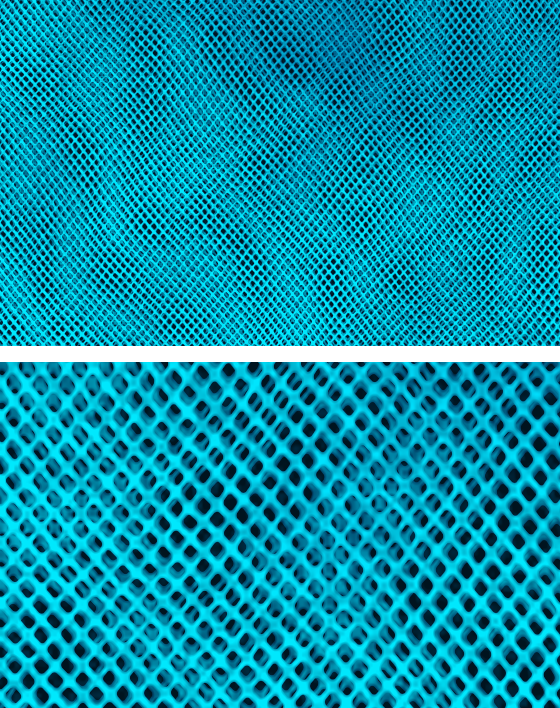
Top: the whole. Bottom: its middle third, enlarged.
This texture is drawn by a WebGL 1 fragment shader. Its source:

```glsl
precision highp float;
// Two overlapping layers of cyan diamond netting with drifting moire patches.

uniform vec2 u_resolution;

#define REPEATS vec2(62.0, 32.0)     // steep diamonds across and down
#define BACK_SCALE vec2(1.10, 1.065) // finer rear net, sets the moire period
#define FRONT_HOLE 0.335             // half size of a hole, in strand spacings
#define BACK_HOLE 0.335
#define ROUNDING 0.2
#define LEAN 0.05                    // falling strands thicker than rising ones
#define FRONT_WARP 1.2               // drift of the nets, in diamonds
#define BACK_WARP 0.9
#define GRAIN 0.4
#define DEEP vec3(0.0, 0.08, 0.12)
#define DARK vec3(0.0, 0.27, 0.41)
#define LIGHT vec3(0.0, 0.85, 0.94)

float hash(vec2 p) {
  return fract(sin(dot(p, vec2(127.1, 311.7))) * 43758.5453);
}

float noise(vec2 p) {
  vec2 i = floor(p), f = fract(p);
  f = f * f * (3.0 - 2.0 * f);
  return mix(mix(hash(i), hash(i + vec2(1.0, 0.0)), f.x),
             mix(hash(i + vec2(0.0, 1.0)), hash(i + 1.0), f.x), f.y);
}

// Smooth cloth displacement, centred on zero
vec2 drift(vec2 p) {
  return vec2(noise(p), noise(p + 37.2)) - 0.5;
}

// Signed distance to the rounded hole: negative inside, positive on strands
float netDistance(vec2 cell, float hole, float lean) {
  vec2 strands = vec2(cell.x + cell.y, cell.x - cell.y);
  vec2 q = abs(fract(strands) - 0.5) - (hole - ROUNDING) + vec2(lean, -lean);
  return length(max(q, 0.0)) + min(max(q.x, q.y), 0.0) - ROUNDING;
}

// Dark teal to bright cyan
vec3 ramp(float tone) {
  vec3 shade = mix(DEEP, DARK, clamp(tone * 5.0, 0.0, 1.0));
  return mix(shade, LIGHT, clamp((tone - 0.2) / 0.8, 0.0, 1.1));
}

void main() {
  vec2 p = gl_FragCoord.xy / u_resolution;
  vec2 sheet = p * vec2(1.6, 1.0);
  float edge = 0.65 * length(REPEATS / u_resolution);

  // Net positions, the rear one slipping against the front
  vec2 frontCell = p * REPEATS + FRONT_WARP * drift(sheet * 3.0 + 5.0);
  vec2 backCell = frontCell * BACK_SCALE + BACK_WARP * drift(sheet * 4.5 + 19.0);
  backCell += 0.15 * drift(frontCell * 0.8);
  float lean = LEAN * (1.0 - 1.2 * p.x);
  float front = netDistance(frontCell + 0.08 * drift(frontCell * 1.3), FRONT_HOLE, lean);
  float back = netDistance(backCell, BACK_HOLE, lean);

  // Fibre grain and broad uneven lighting
  float grain = noise(frontCell * 5.0) - 0.5;
  float glow = noise(sheet * 2.3 + 11.0) + 0.7 * noise(sheet * 6.0 + 3.0) - 0.85;
  vec2 shadow = p - vec2(0.72, 0.76);
  float light = 1.14 + 0.22 * glow - 0.1 * p.x - 0.12 * p.y;
  light -= 0.16 * exp(-9.0 * dot(shadow, shadow));

  // Shadowed gaps, rear strands, then front strands
  float tone = 0.02 + 0.15 * grain;
  float backTone = mix(0.26, 0.52, smoothstep(0.0, 0.17, back)) + GRAIN * grain;
  tone = mix(tone, backTone, smoothstep(-edge, edge, back));
  float frontTone = mix(0.66, 1.0, smoothstep(0.0, 0.15, front)) + GRAIN * grain;
  tone = mix(tone, frontTone, smoothstep(-edge, edge, front));

  vec3 color = ramp(tone * light);
  color.g *= 1.0 - 0.35 * clamp(1.0 - light, 0.0, 0.4);
  gl_FragColor = vec4(color, 1.0);
}
```
